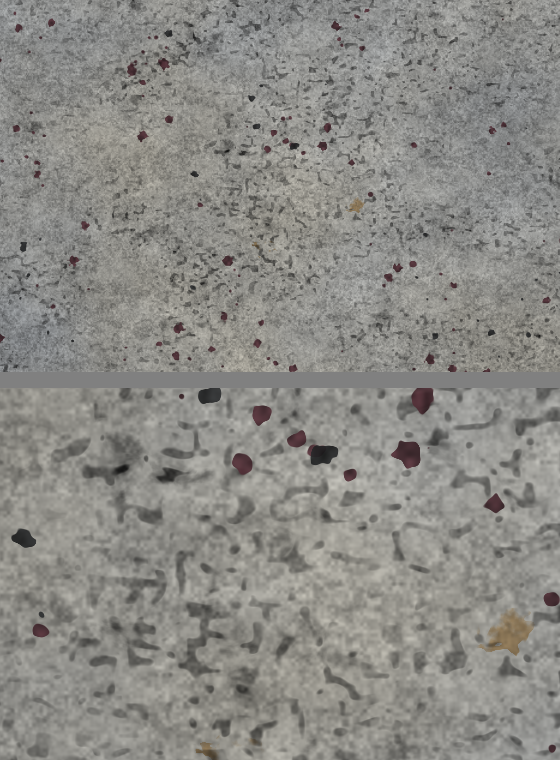
Top: the whole. Bottom: its middle third, enlarged.
Give the GLSL for this texture, as a WebGL 2 fragment shader.

```glsl
#version 300 es
precision highp float;
// Pale grey granite with fine dark grain, clustered garnets, black flecks and ochre stains.
uniform vec2 u_resolution;
out vec4 fragColor;

float hash(vec2 cell, float seed) {
    uvec2 q = uvec2(ivec2(cell) + 4096) * uvec2(1597334677u, 3812015801u);
    uint n = (q.x ^ q.y ^ (uint(seed) * 2654435761u)) * 1597334677u;
    n = (n ^ (n >> 15)) * 2246822519u;
    n ^= n >> 13;
    return float(n >> 8) / 16777216.0;
}

float noise(vec2 p, float seed) {
    vec2 i = floor(p), f = fract(p);
    f = f * f * (3.0 - 2.0 * f);
    return mix(mix(hash(i, seed), hash(i + vec2(1, 0), seed), f.x),
               mix(hash(i + vec2(0, 1), seed), hash(i + vec2(1, 1), seed), f.x), f.y);
}

float fbm(vec2 p, float seed) {
    float sum = 0.0, amp = 0.5;
    for (int i = 0; i < 5; i++) {
        sum += amp * noise(p, seed + float(i));
        p = mat2(1.6, 1.2, -1.2, 1.6) * p + 7.3;
        amp *= 0.5;
    }
    return sum / 0.97;
}

// Coverage of ragged grains, one per grid cell at most, gathered into loose clusters.
float grains(vec2 p, float cells, float chance, vec2 radii, float seed) {
    float soft = 0.8 / u_resolution.y, cover = 0.0;
    float ragged = noise(p * 150.0, seed + 9.0) - 0.5;
    vec2 home = floor(p * cells);
    for (int y = -1; y <= 1; y++)
    for (int x = -1; x <= 1; x++) {
        vec2 id = home + vec2(x, y);
        float cluster = smoothstep(0.5, 0.8, noise(id * 0.27 + 0.4, seed));
        if (hash(id, seed + 1.0) > chance * (0.06 + cluster)) continue;
        vec2 jitter = vec2(hash(id, seed + 2.0), hash(id, seed + 3.0));
        float size = hash(id, seed + 4.0);
        float radius = mix(radii.x, radii.y, size * size * size);
        vec2 d = p - (id + jitter) / cells;
        d.y *= 0.85 + 0.4 * hash(id, seed + 5.0);
        float edge = length(d) - radius * (1.0 + 0.9 * ragged);
        cover = max(cover, 1.0 - smoothstep(-soft, soft, edge));
    }
    return cover;
}

void main() {
    vec2 p = gl_FragCoord.xy / u_resolution.y;
    vec2 flat_p = p * vec2(0.85, 1.1);
    vec2 warp = vec2(noise(p * 45.0, 31.0), noise(p * 45.0, 32.0)) * 0.012;

    // Broad clouding and mid-sized mottling
    float cloud = fbm(flat_p * 2.6, 11.0);
    float mottle = fbm(flat_p * 17.0 + 3.0, 21.0);
    float value = 0.562 + 0.17 * (cloud - 0.5) + 0.13 * (mottle - 0.5);

    // Pale crystals with calmer grain inside
    float crystal = smoothstep(0.56, 0.72, noise((flat_p + warp) * 32.0, 41.0));
    value += 0.022 * crystal;

    // Fine crystalline grain
    float grain = 0.13 * (noise(p * 175.0, 51.0) - 0.5)
                + 0.13 * (noise(p * 310.0, 52.0) - 0.5)
                + 0.08 * (noise((flat_p + warp) * 75.0, 53.0) - 0.5);
    value += grain * (1.0 - 0.35 * crystal);

    // Small dark mineral flecks, denser in some zones
    float zone = smoothstep(0.3, 0.72, fbm(flat_p * 7.0, 61.0));
    float fleck = smoothstep(0.64, 0.88, noise((flat_p + warp) * 105.0, 71.0));
    float smudge = smoothstep(0.60, 0.85, fbm((flat_p + warp) * 34.0, 81.0));
    value -= (0.19 * fleck + 0.16 * smudge) * (0.25 + zone);

    // Slight shift between cool, greenish and warm greys
    float hue = fbm(p * 2.1 + 5.0, 91.0) - 0.5;
    vec3 color = value * (vec3(1.0, 1.003, 0.985) + hue * vec3(0.10, 0.02, -0.14));

    // Rusty ochre stains with broken edges
    float stain = grains(p + warp * 2.0, 7.0, 0.22, vec2(0.008, 0.034), 101.0);
    stain *= smoothstep(0.42, 0.66, fbm(p * 48.0, 111.0));
    color = mix(color, color * vec3(0.86, 0.71, 0.50), 0.85 * stain);

    // Deep red garnets
    float garnet = grains(p, 27.0, 0.34, vec2(0.0032, 0.0135), 121.0);
    vec3 wine = vec3(0.25, 0.14, 0.165) * (0.65 + 0.75 * noise(p * 130.0, 131.0));
    color = mix(color, wine, 0.9 * garnet);

    // Black flecks
    float black = grains(p + warp * 0.6, 20.0, 0.13, vec2(0.003, 0.012), 141.0);
    vec3 soot = vec3(0.12, 0.125, 0.13) * (0.6 + 0.9 * noise(p * 140.0, 151.0));
    color = mix(color, soot, 0.88 * black);

    fragColor = vec4(clamp(color, 0.0, 1.0), 1.0);
}
```
